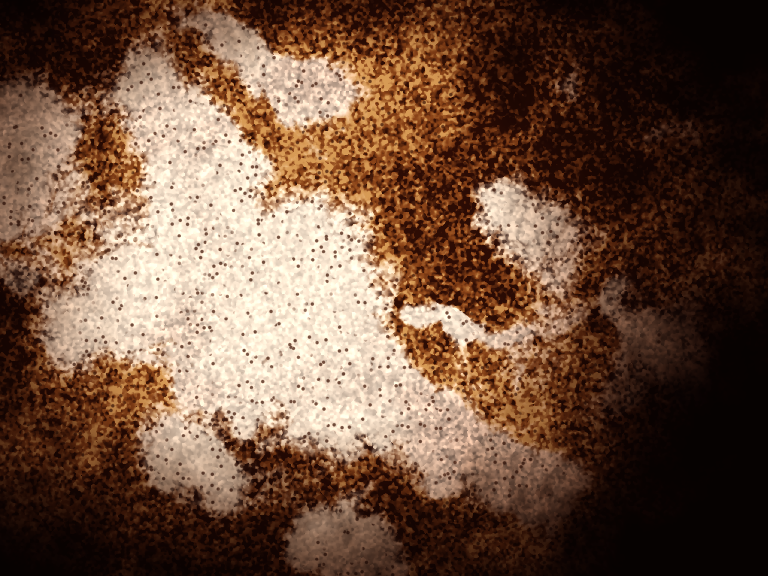
Write a Shadertoy shader that draws this texture.

```glsl
// Weathered plaster wall: pale patches breaking through grainy rust stains.
// Soft cellular noise warps a few broad streaks into ragged stains, finer
// cells add the grit, and an uneven vignette burns the borders to black.

vec3 hash3(vec2 p) {
    vec3 q = fract(p.xyx * vec3(0.1031, 0.1030, 0.0973));
    q += dot(q, q.yxz + 33.33);
    return fract((q.xxy + q.yzz) * q.zyx);
}

// x: smoothly blended random cell value, y: distance to the nearest seed
vec2 cells(vec2 p) {
    vec2 id = floor(p), f = p - id;
    float total = 0.0, weights = 1e-4, nearest = 2.0;
    for (int j = -1; j <= 1; j++)
    for (int i = -1; i <= 1; i++) {
        vec2 o = vec2(i, j);
        vec3 h = hash3(id + o + 40.0);
        vec2 d = o + 0.1 + 0.8 * h.xy - f;
        float w = max(0.0, 1.0 - dot(d, d));
        w *= w * w;
        total += w * h.z;
        weights += w;
        nearest = min(nearest, length(d));
    }
    return vec2(total / weights, nearest);
}

float layeredCells(vec2 p) {
    float sum = 0.0, amp = 0.46;
    for (int i = 0; i < 6; i++) {
        sum += amp * cells(p).x;
        p = mat2(1.6, 1.2, -1.2, 1.6) * p + 7.3;
        amp *= 0.56;
    }
    return sum;
}

float streak(vec2 p, vec2 a, vec2 b, float width) {
    vec2 ab = b - a;
    float d = length(p - a - ab * clamp(dot(p - a, ab) / dot(ab, ab), 0.0, 1.0));
    return exp(-d * d / (width * width));
}

// Broad layout of the bare plaster: streak ends, then width and strength
float plasterField(vec2 p) {
    const vec4 ends[10] = vec4[10](
        vec4(0.27, 0.54, 0.50, 0.48), vec4(0.34, 0.96, 0.53, 0.84),
        vec4(0.27, 0.85, 0.36, 0.68), vec4(0.02, 0.74, 0.12, 0.52),
        vec4(0.40, 0.36, 0.51, 0.30), vec4(0.66, 0.30, 0.98, 0.13),
        vec4(0.98, 0.41, 1.13, 0.36), vec4(0.88, 0.65, 0.98, 0.55),
        vec4(0.70, 0.46, 0.92, 0.44), vec4(0.28, 0.25, 0.62, 0.05));
    const vec2 shape[10] = vec2[10](
        vec2(0.19, 1.15), vec2(0.07, 1.0), vec2(0.11, 0.9), vec2(0.14, 0.7),
        vec2(0.12, 1.0), vec2(0.09, 0.95), vec2(0.14, 0.75), vec2(0.07, 0.75),
        vec2(0.025, 0.85), vec2(0.09, 0.6));
    float field = 0.0;
    for (int i = 0; i < 10; i++)
        field = max(field, shape[i].y * streak(p, ends[i].xy, ends[i].zw, shape[i].x));
    return field;
}

void mainImage(out vec4 fragColor, in vec2 fragCoord) {
    vec2 p = fragCoord / iResolution.y;
    p.x *= 1.3333 * iResolution.y / iResolution.x;

    // Stains and grit
    vec2 warp = vec2(layeredCells(p * 5.0), layeredCells(p * 5.0 + 19.0)) - 0.5;
    vec2 q = p + 0.13 * warp;
    float stain = layeredCells(q * 6.5 + 3.0) - 0.5;
    float mottling = layeredCells(q * 4.0 + 31.0) - 0.5;
    float grit = 0.65 * cells(p * 190.0).x + 0.35 * cells(p * 95.0 + 11.0).x - 0.5;

    float bare = plasterField(q) + 1.35 * stain + 0.25 * grit;
    float plasterMask = smoothstep(0.36, 0.66, bare);

    // Rust, from burnt brown to ochre, lighter beside the plaster
    float tone = 0.46 + 1.5 * mottling + 1.7 * grit + 0.3 * smoothstep(0.1, 0.5, bare);
    vec3 rust = mix(vec3(0.15, 0.04, 0.01), vec3(0.52, 0.26, 0.09), smoothstep(0.0, 0.6, tone));
    rust = mix(rust, vec3(0.82, 0.60, 0.33), smoothstep(0.55, 1.15, tone));

    // Plaster, cream in the middle and dusky further out
    float dusk = smoothstep(0.2, 0.6, length(p - vec2(0.48, 0.52)) + 0.6 * mottling);
    vec3 plaster = mix(vec3(0.98, 0.92, 0.83), vec3(0.80, 0.68, 0.59), dusk);
    plaster *= 1.0 + (0.35 + 0.55 * dusk) * grit;
    vec3 col = mix(rust, plaster, plasterMask);

    // Sparse dark pits
    vec2 pit = cells(p * 75.0 + 5.0);
    float pits = (1.0 - smoothstep(0.12, 0.32, pit.y)) * smoothstep(0.62, 0.8, pit.x);
    col = mix(col, vec3(0.24, 0.10, 0.04), 0.75 * pits);

    // Ragged, warm vignette
    float edge = length((p - vec2(0.54, 0.57)) / vec2(0.80, 0.70));
    float light = 1.0 - smoothstep(0.36, 1.04, edge - 0.35 * mottling - 0.2 * stain);
    col *= pow(vec3(light), vec3(0.85, 1.05, 1.2));
    col += vec3(0.025, 0.006, 0.005);
    fragColor = vec4(clamp(col, 0.0, 1.0), 1.0);
}
```
